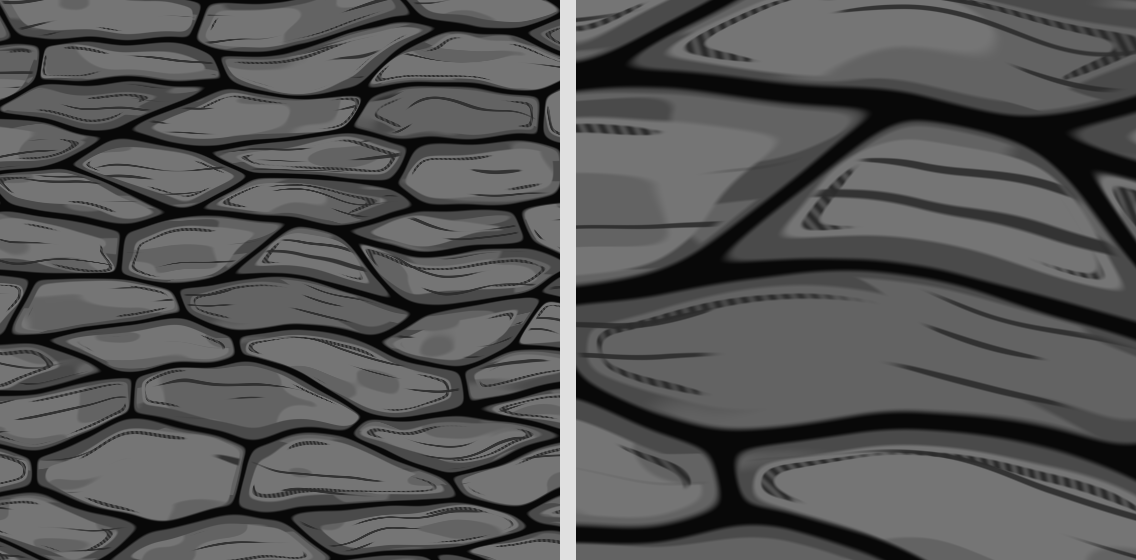
Left, the full canvas; right, a detail of the centre.
Give the GLSL for this texture, as a three.js fragment shader.

```glsl
varying vec2 vUv;

const vec2 STONE_GRID = vec2(3.3, 10.5);  // stones across and up
const float JITTER = 0.85;
const float CORNER_SHARPNESS = 190.0;
const float GAP = 0.0042;
const float GAP_VARY = 0.003;
const float RIM = 0.0155;
const float RIM_VARY = 0.026;
const float SOFT = 0.0016;
const float DULL_STONES = 0.14;           // share of stones with a dim face
const vec2 LOBE_SCALE = vec2(6.5, 19.0);
const vec2 STREAK_SCALE = vec2(7.0, 40.0);
const float STROKE_WIDTH = 0.0016;

const vec3 MORTAR = vec3(0.03);
const vec3 INK = vec3(0.17);
const vec3 RIM_TONE = vec3(0.29);
const vec3 MID_TONE = vec3(0.39);
const vec3 FACE_TONE = vec3(0.46);

float hash(vec2 p) {
  return fract(sin(dot(p, vec2(127.1, 311.7))) * 43758.55);
}

float noise(vec2 p) {
  vec2 i = floor(p);
  vec2 f = fract(p);
  f = f * f * (3.0 - 2.0 * f);
  float low = mix(hash(i), hash(i + vec2(1.0, 0.0)), f.x);
  float high = mix(hash(i + vec2(0.0, 1.0)), hash(i + vec2(1.0, 1.0)), f.x);
  return mix(low, high, f.y);
}

// Jittered centre of a cell, with every other row shifted like brickwork
vec2 stoneCentre(vec2 cell) {
  vec2 jitter = vec2(hash(cell), hash(cell + 41.3)) - 0.5;
  return cell + 0.5 + vec2(0.5 * mod(cell.y, 2.0), 0.0) + JITTER * jitter;
}

// Rounded distance to the stone border in canvas units; also yields the cell
float stoneBorder(vec2 p, out vec2 nearestCell, out vec2 nearest) {
  vec2 base = floor(p);
  float best = 100.0;
  for (int j = -2; j <= 2; j++) {
    for (int i = -2; i <= 2; i++) {
      vec2 cell = base + vec2(float(i), float(j));
      vec2 centre = stoneCentre(cell);
      float dist = dot(centre - p, centre - p);
      if (dist < best) {
        best = dist;
        nearest = centre;
        nearestCell = cell;
      }
    }
  }
  float total = 0.0;
  for (int j = -2; j <= 2; j++) {
    for (int i = -2; i <= 2; i++) {
      vec2 centre = stoneCentre(base + vec2(float(i), float(j)));
      vec2 across = centre - nearest;
      if (dot(across, across) > 0.0001) {
        float side = dot(0.5 * (centre + nearest) - p, across);
        total += exp(-CORNER_SHARPNESS * side / length(across * STONE_GRID));
      }
    }
  }
  return -log(max(total, 1e-20)) / CORNER_SHARPNESS;
}

// Thin tapering line where dist is zero
float stroke(float dist, float taper) {
  float width = STROKE_WIDTH * taper;
  return (1.0 - smoothstep(width, width + SOFT, abs(dist))) * smoothstep(0.0, 0.4, taper);
}

void main() {
  // Bend the courses
  vec2 uv = vUv;
  uv.y += 0.075 * (noise(vUv * vec2(4.0, 3.5) + 7.0) - 0.5);
  uv.y += 0.014 * (noise(vUv * vec2(13.0, 14.0)) - 0.5);
  uv.x += 0.03 * (noise(vUv * vec2(5.0, 12.0) + 23.0) - 0.5);

  vec2 cell, centre;
  float border = stoneBorder(uv * STONE_GRID, cell, centre);
  vec2 local = uv - centre / STONE_GRID;
  float stoneId = hash(cell + 9.7);
  vec2 shift = vec2(stoneId, hash(cell + 3.1)) * 60.0;

  // Swirled coordinates, different on each stone
  vec2 grain = local;
  grain.y += 0.035 * (noise(local * vec2(9.0, 14.0) + shift) - 0.5) - 0.1 * (stoneId - 0.4) * local.x;
  float lobe = noise(grain * LOBE_SCALE + shift);
  float streak = noise(grain * STREAK_SCALE + shift.yx);
  float patchy = noise(grain * vec2(9.0, 26.0) + shift + 31.0);

  // Rim with pale streaks
  vec3 color = mix(RIM_TONE, MID_TONE, smoothstep(0.62, 0.69, streak) * smoothstep(0.006, 0.009, border));

  // Lobed face with dimmer patches
  float inset = border - RIM - RIM_VARY * (lobe - 0.5);
  vec3 face = mix(FACE_TONE, MID_TONE, smoothstep(0.64, 0.69, patchy));
  face = mix(face, MID_TONE, step(stoneId, DULL_STONES));
  float faceMask = smoothstep(-SOFT, SOFT, inset);
  color = mix(color, face, faceMask);

  // Hatched line that echoes the face outline
  float gate = smoothstep(0.48, 0.8, noise(local * vec2(11.0, 30.0) + shift.yx + 5.0));
  float hatch = 0.75 + 0.25 * sin((local.x + 0.6 * local.y) * 780.0);
  color = mix(color, INK, stroke(inset - 0.006, gate) * hatch);

  // Long cracks along the grain
  for (int k = 0; k < 3; k++) {
    float n = float(k);
    float level = 0.026 * (n - 1.0) + 0.018 * (hash(cell + n * 5.3) - 0.5);
    float taper = smoothstep(0.48, 0.85, noise(vec2(local.x * 10.0 + shift.x, n * 7.0 + shift.y)));
    color = mix(color, INK, 0.9 * stroke(grain.y - level, taper) * smoothstep(0.008, 0.014, border));
  }

  // Dark mortar
  float gap = GAP + GAP_VARY * (noise(vUv * 16.0) - 0.5);
  color = mix(MORTAR, color, smoothstep(gap - SOFT, gap + SOFT * 1.5, border));
  gl_FragColor = vec4(color, 1.0);
}
```
